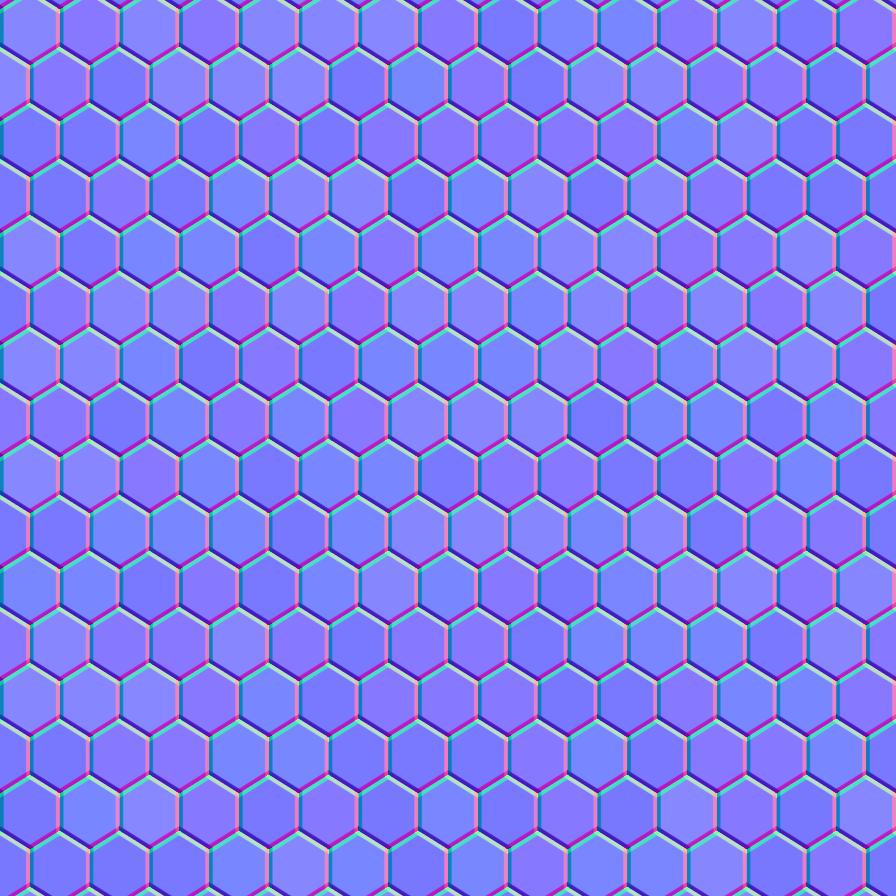
Reproduce this texture map procedurally as a Shadertoy shader.

```glsl
// Two sine-free random values per cell
vec2 hash22(vec2 cell) {
    vec3 h = fract(cell.xyx * vec3(0.1031, 0.1030, 0.0973));
    h += dot(h, h.yzx + 33.33);
    return fract((h.xx + h.yz) * h.zy);
}

// Centre of the nearest cell in one of the two interleaved row sets
vec2 latticeCentre(vec2 grid, vec2 offset) {
    vec2 period = vec2(1.0, 2.0);
    return floor((grid - offset) / period + 0.5) * period + offset;
}

void mainImage(out vec4 fragColor, in vec2 fragCoord) {
    vec2 repeats = vec2(15.0, 16.0);
    vec2 grid = fragCoord / iResolution.xy * repeats;
    float pixel = repeats.x / iResolution.x;

    // Rows are squeezed so that each cell becomes a regular hexagon
    vec2 regular = vec2(1.0, 0.8660254);
    vec2 evenCentre = latticeCentre(grid, vec2(0.0, 0.5));
    vec2 oddCentre = latticeCentre(grid, vec2(0.5, 1.5));
    vec2 toEven = (grid - evenCentre) * regular;
    vec2 toOdd = (grid - oddCentre) * regular;
    bool isEven = dot(toEven, toEven) < dot(toOdd, toOdd);
    vec2 local = isEven ? toEven : toOdd;
    vec2 centre = isEven ? evenCentre : oddCentre;

    // Bevels falling away across the three pairs of sides
    vec2 slope = vec2(0.0);
    for (int i = 0; i < 3; i++) {
        float angle = float(i) * 1.0471976;
        vec2 axis = vec2(cos(angle), sin(angle));
        float along = dot(local, axis);
        float inset = 0.5 - abs(along);
        float bevel = smoothstep(0.0, 0.6 * pixel, inset)
                    * (1.0 - smoothstep(0.038, 0.075, inset));
        slope += sign(along) * axis * bevel * 2.1;
    }

    // Each tile leans slightly towards one of four diagonals
    vec2 random = hash22(mod(centre, repeats) * 2.0 + 7.0);
    vec2 lean = (step(0.5, random) - 0.5) * 0.1 + (random - 0.5) * 0.02;

    vec3 normal = normalize(vec3(slope + lean, 1.0));
    fragColor = vec4(normal * 0.5 + 0.5, 1.0);
}
```
